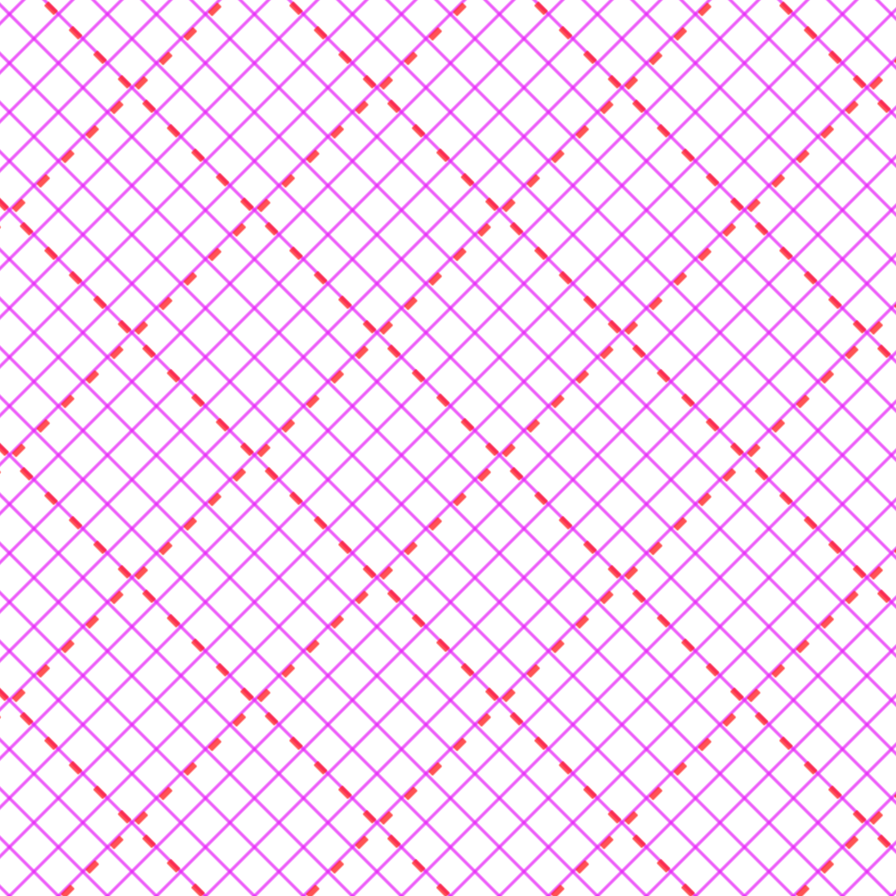
Reproduce this pattern procedurally as a Shadertoy shader.

```glsl
// Diagonal lattice of thin translucent violet lines on white, with every
// fifth line in each direction carrying a row of short red dashes.
// A 45 degree rotated grid is folded into cells; shapes are distance functions.

// Signed offset from the nearest multiple of period.
float fold(float v, float period) {
    return v - period * round(v / period);
}

float roundedBox(vec2 p, vec2 halfSize, float radius) {
    vec2 d = abs(p) - halfSize + radius;
    return length(max(d, 0.0)) + min(max(d.x, d.y), 0.0) - radius;
}

// One dash per cell on every fifth line; x runs along it, y across.
float dashDistance(float along, float across) {
    vec2 p = vec2(fold(along, 1.0), fold(across, 5.0));
    return roundedBox(p, vec2(0.197, 0.088), 0.04);
}

float coverage(float dist, float softness) {
    return 1.0 - smoothstep(-softness, softness, dist);
}

void mainImage(out vec4 fragColor, in vec2 fragCoord) {
    vec2 uv = fragCoord / iResolution.y;
    float cells = 512.0 / 28.0;
    vec2 p = vec2(uv.x, 1.0 - uv.y) * cells;

    // Rotated coordinates: lattice lines lie on the integers
    vec2 q = vec2(p.x + p.y, p.x - p.y) - vec2(4.48, 0.904);
    float softness = max(0.035, cells / iResolution.y);

    vec3 color = vec3(1.0);

    // Thin lines, darker where they cross
    vec3 violet = vec3(0.90, 0.12, 0.97);
    color = mix(color, violet, 0.72 * coverage(abs(fold(q.x, 1.0)) - 0.045, softness));
    color = mix(color, violet, 0.72 * coverage(abs(fold(q.y, 1.0)) - 0.045, softness));

    // Rising dashes sit beside their line, falling ones almost on it
    float rising = dashDistance(q.y - 0.286, q.x - 0.095);
    float falling = dashDistance(q.x + 0.27, q.y + 0.032);
    vec3 red = vec3(1.0, 0.1, 0.1);
    color = mix(color, red, 0.75 * coverage(rising, softness));
    color = mix(color, red, 0.75 * coverage(falling, softness));

    fragColor = vec4(color, 1.0);
}
```
